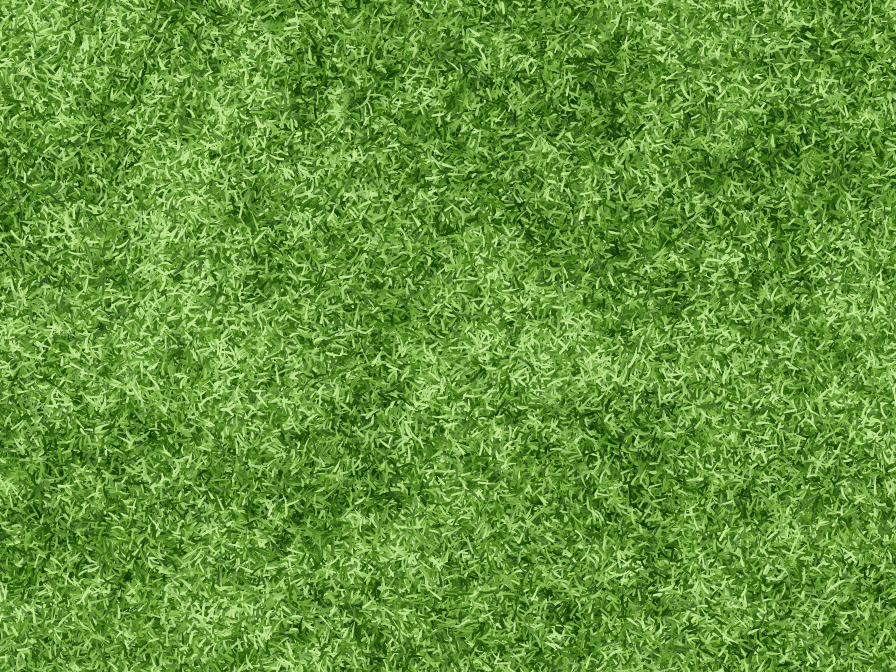
Reproduce this texture procedurally as a WebGL 1 fragment shader.

```glsl
precision highp float;
// Short turf seen from above: layers of small tapered, bent blades are
// scattered on jittered grids and painted from the shaded roots upward.
// Soft noise varies the light across the lawn and the lean of each tuft.

uniform vec2 u_resolution;

const float PI = 3.14159265;
const int LAYERS = 8;
const float CELLS_PER_HEIGHT = 79.0;

const vec3 SHADE = vec3(0.05, 0.22, 0.00);
const vec3 DEEP = vec3(0.20, 0.41, 0.05);
const vec3 LEAF = vec3(0.35, 0.57, 0.14);
const vec3 BRIGHT = vec3(0.52, 0.73, 0.28);
const vec3 PALE = vec3(0.77, 0.91, 0.58);
const vec3 MUTED = vec3(0.48, 0.64, 0.37);

// Four random values from a cell and a seed, without sine.
vec4 hash4(vec2 cell, float seed) {
  vec4 p = fract(vec4(cell.xyx, seed + cell.y) * vec4(0.1031, 0.1030, 0.0973, 0.1099));
  p += dot(p, p.wzxy + 33.33);
  return fract((p.xxyz + p.yzzw) * p.zywx);
}

float valueNoise(vec2 p, float seed) {
  vec2 cell = floor(p);
  vec2 f = fract(p);
  f = f * f * (3.0 - 2.0 * f);
  float low = mix(hash4(cell, seed).x, hash4(cell + vec2(1.0, 0.0), seed).x, f.x);
  float high = mix(hash4(cell + vec2(0.0, 1.0), seed).x, hash4(cell + 1.0, seed).x, f.x);
  return mix(low, high, f.y);
}

// Broad light and dark areas plus finer clumps, centred on zero.
float patchLight(vec2 p) {
  float broad = valueNoise(p * 4.0, 3.0) - 0.5;
  float middle = valueNoise(p * 11.0, 7.0) - 0.5;
  float clump = valueNoise(p * 34.0, 13.0) - 0.5;
  return broad * 0.22 + middle * 0.20 + clump * 0.26;
}

vec3 grassColor(float tone) {
  float t = clamp(tone, 0.0, 1.0) * 4.0;
  vec3 color = mix(SHADE, DEEP, clamp(t, 0.0, 1.0));
  color = mix(color, LEAF, clamp(t - 1.0, 0.0, 1.0));
  color = mix(color, BRIGHT, clamp(t - 2.0, 0.0, 1.0));
  return mix(color, PALE, clamp(t - 3.0, 0.0, 1.0));
}

// Coverage of a bent blade centred at the origin, tapering to its tip.
float bladeMask(vec2 p, float angle, float halfLength, float halfWidth, float bend, float soft) {
  vec2 along = vec2(cos(angle), sin(angle));
  vec2 q = vec2(dot(p, along), dot(p, vec2(-along.y, along.x)));
  float s = clamp(q.x / halfLength, -1.0, 1.0);
  float width = halfWidth * (1.0 - 0.55 * smoothstep(-0.2, 1.0, s));
  vec2 offset = q - vec2(s * halfLength, bend * (s * s - 0.4));
  return 1.0 - smoothstep(width - soft, width + soft, length(offset));
}

// Paints one scattered layer of blades over the colour below it.
vec3 paintLayer(vec3 below, vec2 p, float layer, float light, float lean, float soft) {
  float depth = layer / float(LAYERS - 1);
  vec2 grid = p + vec2(0.37, 0.61) * layer;
  vec2 home = floor(grid);
  vec3 color = below;
  for (int y = -1; y <= 1; y++) {
    for (int x = -1; x <= 1; x++) {
      vec2 cell = home + vec2(float(x), float(y));
      vec4 place = hash4(cell, layer * 17.0 + 1.0);
      vec4 look = hash4(cell, layer * 23.0 + 9.0);
      vec2 local = grid - cell - place.xy;
      float angle = lean + (place.z + look.w - 1.0) * PI * 0.85;
      float halfLength = mix(0.35, 0.95, place.w);
      float halfWidth = mix(0.10, 0.16, look.y);
      float bend = (look.z - 0.5) * 0.3;
      float mask = bladeMask(local, angle, halfLength, halfWidth, bend, soft);
      float tone = look.x * 0.98 + depth * 0.24 - 0.10 + light;
      vec3 blade = grassColor(tone);
      float dryness = smoothstep(0.62, 0.82, fract(look.y * 7.0 + place.w));
      blade = mix(blade, MUTED * (0.55 + 0.75 * tone), dryness * 0.55);
      color = mix(color, blade, mask);
    }
  }
  return color;
}

void main() {
  vec2 uv = gl_FragCoord.xy / u_resolution.y;
  vec2 p = uv * CELLS_PER_HEIGHT;
  float soft = max(0.08, 0.48 * CELLS_PER_HEIGHT / u_resolution.y);

  // Blades lie flatter toward the top and lean together in tufts.
  float light = patchLight(uv);
  float lean = PI * mix(0.42, 0.22, uv.y) + (valueNoise(uv * 9.0, 29.0) - 0.5) * 1.6;

  // Shaded gaps between the roots.
  vec3 color = grassColor(0.04 + 0.28 * valueNoise(p * 0.8, 41.0) + light * 0.5);
  for (int i = 0; i < LAYERS; i++) {
    color = paintLayer(color, p, float(i), light, lean, soft);
  }
  gl_FragColor = vec4(color, 1.0);
}
```
